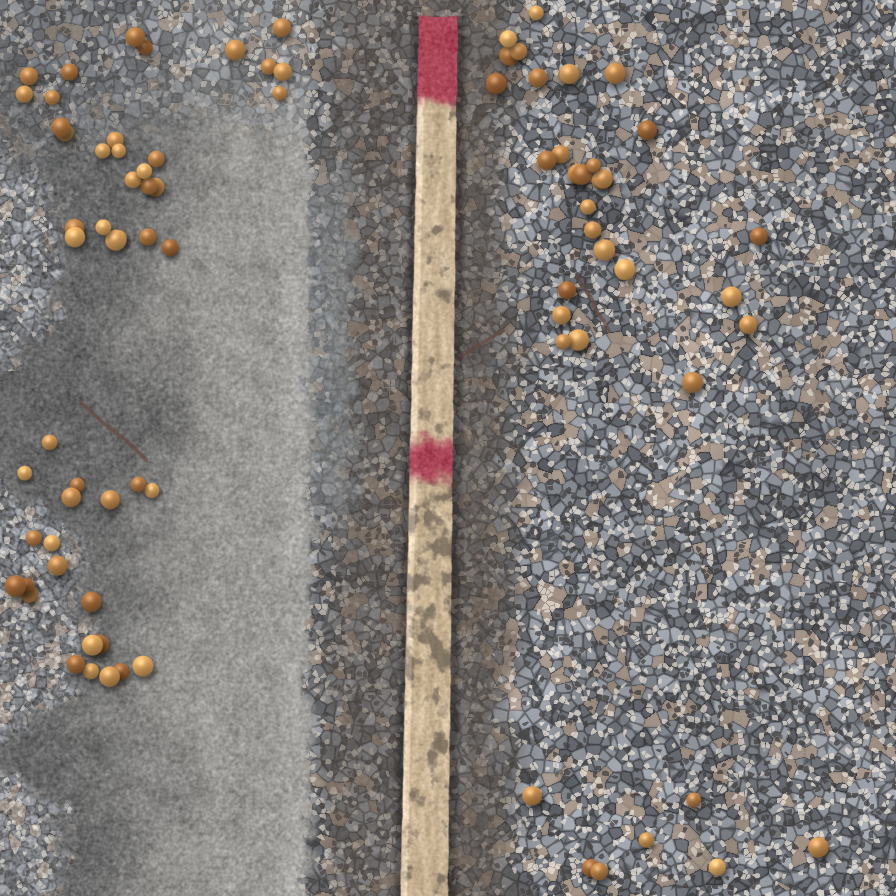
This texture is drawn by a Shadertoy shader. Its source:

```glsl
// A painted wooden stake lying in a gutter between worn concrete and asphalt.
// Cellular stones and gradient noise build the ground; hashed clusters scatter
// small round fruits over it, and the stake goes on top.

float hash(vec2 p) {
    vec3 q = fract(vec3(p.xyx) * 0.1031);
    q += dot(q, q.yzx + 33.33);
    return fract((q.x + q.y) * q.z);
}

vec2 hash2(vec2 p) { return vec2(hash(p), hash(p + 47.3)); }

float corner(vec2 i, vec2 f, vec2 o) {
    return dot(hash2(i + o) * 2.0 - 1.0, f - o);
}

float gradientNoise(vec2 p) {
    vec2 i = floor(p), f = fract(p), e = vec2(0, 1);
    vec2 u = f * f * f * (f * (f * 6.0 - 15.0) + 10.0);
    return mix(mix(corner(i, f, e.xx), corner(i, f, e.yx), u.x),
               mix(corner(i, f, e.xy), corner(i, f, e.yy), u.x), u.y);
}

float fbm(vec2 p) {
    float sum = 0.0, amp = 1.0;
    for (int i = 0; i < 4; i++) {
        sum += amp * gradientNoise(p);
        p = mat2(1.6, 1.2, -1.2, 1.6) * p + 7.1;
        amp *= 0.55;
    }
    return sum;
}

// x: gap to the neighbouring stone, yz: random values of this stone
vec3 stones(vec2 p) {
    vec2 cell = floor(p), id = cell;
    float near = 9.0, next = 9.0;
    for (int k = 0; k < 9; k++) {
        vec2 c = cell + vec2(k % 3 - 1, k / 3 - 1);
        float d = length(c + hash2(c) - p);
        if (d < near) { next = near; near = d; id = c; }
        else next = min(next, d);
    }
    return vec3(next - near, hash2(id + 91.7));
}

// Soft band between two limits
float band(float x, float lo, float hi, float soft) {
    return smoothstep(lo - soft, lo + soft, x) * (1.0 - smoothstep(hi - soft, hi + soft, x));
}

float segment(vec2 p, vec2 a, vec2 b) {
    vec2 ab = b - a;
    return length(p - a - ab * clamp(dot(p - a, ab) / dot(ab, ab), 0.0, 1.0));
}

vec3 gravel(vec2 p) {
    vec3 big = stones(p * 78.0), small = stones(p * 165.0 + 31.0);
    vec3 col = mix(vec3(0.30, 0.31, 0.33), vec3(0.58, 0.60, 0.63), big.y);
    col *= mix(0.62, 1.06, smoothstep(0.0, 0.3, big.x));
    col = mix(col, vec3(0.63, 0.55, 0.48), 0.75 * step(0.84, big.z));
    vec3 chip = mix(vec3(0.23, 0.22, 0.22), vec3(0.84, 0.81, 0.77), step(0.42, small.z));
    return mix(col, chip, 0.75 * step(0.66, small.y) * smoothstep(0.0, 0.25, small.x));
}

// Fruit with contact shadow and highlight; d is in radii
void addFruit(inout vec3 col, vec2 d, float tone, float blur) {
    col *= 1.0 - 0.45 * (1.0 - smoothstep(0.5, 1.6, length(d + vec2(-0.2, 0.4))));
    vec3 skin = mix(vec3(0.60, 0.38, 0.20), vec3(0.86, 0.66, 0.38), tone);
    vec2 shine = d - vec2(-0.2, 0.35);
    skin = skin * (0.92 + 0.3 * dot(d, vec2(-0.35, 0.8))) + 0.22 * exp(-7.0 * dot(shine, shine));
    col = mix(col, skin, 1.0 - smoothstep(1.0 - blur, 1.0 + blur, length(d)));
}

void mainImage(out vec4 fragColor, in vec2 fragCoord) {
    vec2 uv = fragCoord / iResolution.xy;
    float px = 1.0 / iResolution.y;
    float cloud = fbm(uv * 7.0), rough = fbm(uv * 32.0 + 5.0);
    float grain = gradientNoise(uv * 150.0) + gradientNoise(uv * 270.0);
    vec3 pebbles = gravel(uv);

    // Asphalt and the dirty channel beside the stake
    vec3 col = pebbles * (1.03 + 0.16 * cloud) + 0.03;
    float dirt = 0.52 * band(uv.x + 0.025 * rough + 0.02 * cloud, 0.36, 0.575, 0.025);
    float silt = 0.65 * band(uv.x + 0.02 * rough, 0.50, 0.56, 0.018);
    col = mix(col, vec3(0.355, 0.32, 0.29) + 0.09 * grain, max(dirt, silt));
    float crust = band(uv.x + 0.03 * rough, 0.345, 0.395, 0.012) * band(uv.y, 0.42, 0.8, 0.08);
    col = mix(col, vec3(0.54, 0.56, 0.57) + 0.14 * grain, crust * 0.55);

    // Concrete slab: damp on the left, pale towards its lip
    float slab = 1.0 - smoothstep(-0.008, 0.008, uv.x - 0.346 + 0.018 * rough + 0.01 * cloud);
    slab *= 1.0 - 0.65 * smoothstep(0.80, 0.94, uv.y + 0.08 * cloud);
    float dry = smoothstep(0.08, 0.25, uv.x + 0.07 * cloud - 0.06 * (uv.y - 0.4));
    vec3 concrete = mix(vec3(0.40), vec3(0.60, 0.595, 0.58), dry);
    concrete += 0.09 * rough + 0.13 * grain + 0.05 * band(uv.x, 0.315, 0.345, 0.01);
    col = mix(col, concrete, slab);

    // Pale litter heaped along the left border
    float heap = 0.065 * band(uv.y, 0.62, 0.81, 0.04) + 0.09 * band(uv.y, 0.2, 0.43, 0.04)
               + 0.065 * band(uv.y, -0.1, 0.12, 0.03);
    float litter = step(0.001, heap) * (1.0 - smoothstep(-0.02, 0.02, uv.x - heap + 0.04 * rough));
    col = mix(col, pebbles * 0.85 + 0.17 + 0.18 * grain, litter * 0.85);

    // Twigs
    vec2 bent = uv + 0.004 * vec2(rough, cloud);
    float twig = min(segment(bent, vec2(0.09, 0.55), vec2(0.165, 0.485)),
                     segment(bent, vec2(0.51, 0.60), vec2(0.56, 0.63)));
    twig = min(twig, segment(bent, vec2(0.645, 0.69), vec2(0.68, 0.63)));
    col = mix(col, vec3(0.40, 0.29, 0.26), 0.75 - 0.75 * smoothstep(0.001, 0.001 + 2.0 * px, twig));

    // Fruit clusters: centre and spread
    vec4 clusters[12] = vec4[12](
        vec4(.27, .93, .12, .04), vec4(.06, .88, .07, .04), vec4(.15, .81, .04, .03),
        vec4(.12, .74, .07, .03), vec4(.59, .95, .05, .05), vec4(.64, .81, .04, .02),
        vec4(.65, .69, .03, .08), vec4(.06, .36, .06, .05), vec4(.11, .26, .05, .03),
        vec4(.12, .48, .11, .04), vec4(.72, .06, .20, .06), vec4(.76, .75, .14, .18));
    for (int k = 0; k < 84; k++) {
        vec4 c = clusters[k / 7];
        vec2 seed = vec2(k / 7 * 13 + 3, k % 7 * 7 + 5);
        float r = mix(0.008, 0.012, hash(seed + 9.0));
        vec2 at = c.xy + c.zw * (hash2(seed) * 2.0 - 1.0);
        addFruit(col, (uv - at) / r, hash(seed + 21.0), px / r);
    }

    // Wooden stake with shadow, weathering and two painted marks
    float across = uv.x - mix(0.4735, 0.4895, uv.y) + 0.0015 * rough;
    float wide = mix(0.0265, 0.0215, uv.y);
    float top = 1.0 - smoothstep(0.983 - px, 0.983 + px, uv.y + 0.004 * rough);
    col *= 1.0 - 0.35 * top * band(across, -wide - 0.007, wide + 0.009, 0.006);
    float fibre = gradientNoise(uv * vec2(130, 18));
    vec3 wood = vec3(0.79, 0.71, 0.59) + 0.17 * fibre + 0.09 * grain;
    float stain = rough + 0.4 * fibre + 0.22 * band(uv.y, 0.23, 0.46, 0.05);
    wood = mix(wood, vec3(0.36, 0.32, 0.28), 0.65 * smoothstep(0.1, 0.48, stain));
    wood += 0.13 - 0.13 * smoothstep(0.002, 0.005, abs(across + wide - 0.004));
    float paint = smoothstep(0.877, 0.895, uv.y + 0.012 * rough)
                + band(uv.y + 0.02 * rough, 0.467, 0.507, 0.011);
    wood = mix(wood, vec3(0.66, 0.23, 0.32) + 0.1 * grain + 0.08 * rough, 0.9 * paint);
    col = mix(col, wood, top * (1.0 - smoothstep(-px, px, abs(across) - wide)));
    fragColor = vec4(clamp(col, 0.0, 1.0), 1.0);
}
```
